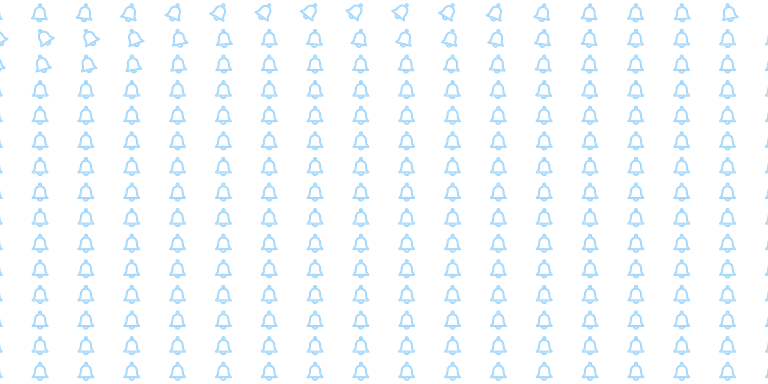
Give the GLSL for this pattern, as a Shadertoy shader.

```glsl
// Rows of small outlined bells on white, hanging from their knobs.
// Each cell of a grid holds one bell built from arc and segment distances;
// a smooth swing field tilts the bells of the upper rows and dies out below.

#define UNITS 576.0                    // bell units per canvas height
#define PITCH vec2(68.75, 38.4)        // spacing of the bells
#define FIRST_COLUMN 60.1              // centre of the first whole column
#define STROKE 1.4                     // half width of the line
#define CORE_WIDTH 0.5                 // half width of the pale line core
#define SWING 0.72                     // largest tilt in radians
#define PIVOT vec2(0.0, 11.2)          // knob centre, from the bell centre
#define PAPER vec3(1.0)
#define EDGE_BLUE vec3(0.55, 0.80, 0.98)
#define CORE_BLUE vec3(0.76, 0.90, 0.99)

float segmentDistance(vec2 p, vec2 a, vec2 b) {
    vec2 ab = b - a;
    return length(p - a - ab * clamp(dot(p - a, ab) / dot(ab, ab), 0.0, 1.0));
}

// Upper half of a circle around the origin, open at the bottom
float archDistance(vec2 p, float radius) {
    p.x = abs(p.x);
    return p.y > 0.0 ? abs(length(p) - radius) : length(p - vec2(radius, 0.0));
}

// Distance to the centre line of the bell drawing
float bellDistance(vec2 p) {
    p.x = abs(p.x);
    // Dome, sides, flare and rim
    float d = archDistance(p - vec2(0.0, 1.0), 7.5);
    d = min(d, segmentDistance(p, vec2(7.5, 1.0), vec2(8.3, -5.0)));
    d = min(d, segmentDistance(p, vec2(8.3, -5.0), vec2(11.2, -9.0)));
    d = min(d, segmentDistance(p, vec2(11.2, -9.0), vec2(0.0, -9.0)));
    // Knob and clapper
    d = min(d, abs(length(p - PIVOT) - 1.6));
    return min(d, archDistance(vec2(p.x, -9.5 - p.y), 3.4));
}

float bump(float x, float width) {
    x /= width;
    return exp(-x * x);
}

// Tilt of one bell; column 0 is the first whole one, row 0 the top one
float swingAngle(float column, float row) {
    float peak = 7.5 + row;
    float width = column < peak ? max(2.0, 6.0 - 4.0 * row) : 3.0;
    float middle = -SWING * exp(-row) * bump(column - peak, width);
    float left = 0.62 * bump(row - 1.2, 0.88) * bump(column, 2.8);
    float right = 0.25 * exp(-3.0 * row) * bump(column - 15.5, 1.2);
    return middle + left + right;
}

void mainImage(out vec4 fragColor, in vec2 fragCoord) {
    float pixel = UNITS / iResolution.y;
    vec2 p = fragCoord * pixel;

    // Grid cell, with rows counted from the top
    vec2 grid = vec2(p.x - FIRST_COLUMN, UNITS - p.y) / PITCH + vec2(0.5, 0.0);
    vec2 cell = floor(grid);
    vec2 local = (grid - cell - 0.5) * PITCH * vec2(1.0, -1.0);

    // Turn the bell about its knob
    float angle = swingAngle(cell.x, cell.y);
    float c = cos(angle), s = sin(angle);
    local = mat2(c, -s, s, c) * (local - PIVOT) + PIVOT;

    // Blue line with a pale core
    float d = bellDistance(local);
    float line = clamp(0.5 - (d - STROKE) / pixel, 0.0, 1.0);
    float core = clamp(0.5 - (d - CORE_WIDTH) / pixel, 0.0, 1.0);
    vec3 ink = mix(EDGE_BLUE, CORE_BLUE, core);
    fragColor = vec4(mix(PAPER, ink, line), 1.0);
}
```
